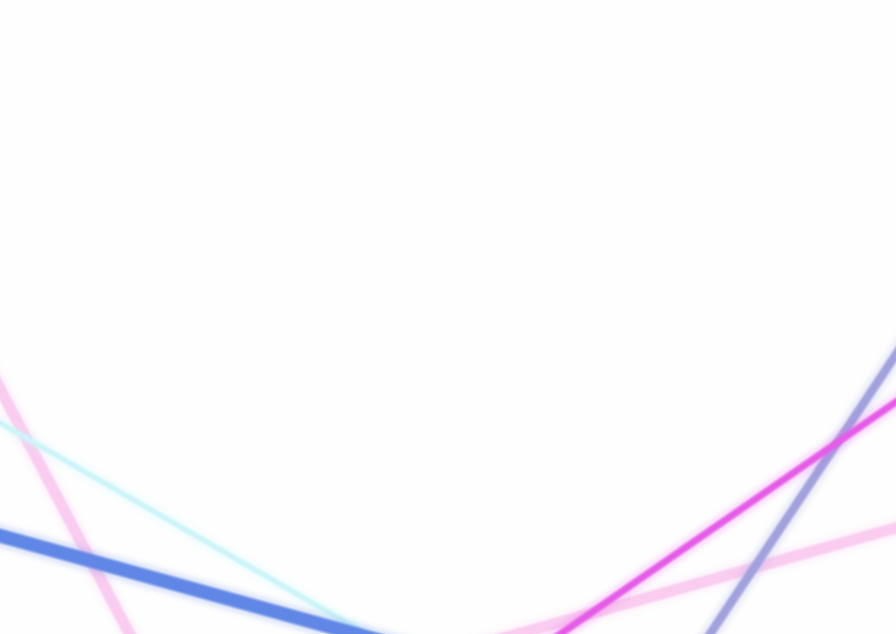
Write a WebGL 2 fragment shader that draws this background.

```glsl
#version 300 es
precision highp float;
// Soft coloured beams crossing the lower corners of a white field.
// Each beam is the distance to an infinite line, turned into a blurred
// core with a faint halo, then layered from back to front.

uniform vec2 u_resolution;
out vec4 fragColor;

// Perpendicular distance from p to the line through a and b
float lineDistance(vec2 p, vec2 a, vec2 b) {
    vec2 along = normalize(b - a);
    vec2 offset = p - a;
    return abs(offset.x * along.y - offset.y * along.x);
}

// Blend one beam of the given half width over the base colour
vec3 addBeam(vec3 base, vec2 p, vec2 a, vec2 b, float halfWidth, vec3 color) {
    float edge = lineDistance(p, a, b) - halfWidth;
    float core = 1.0 - smoothstep(-0.0045, 0.0045, edge);
    float reach = max(edge, 0.0) / 0.008;
    float halo = 0.2 * exp(-reach * reach);
    return mix(base, color, max(core, halo));
}

void main() {
    // Canvas height is one unit
    vec2 p = gl_FragCoord.xy / u_resolution.y;
    vec3 pink = vec3(0.975, 0.80, 0.94);
    vec3 color = vec3(0.997);

    // Left corner: pink, cyan, blue
    color = addBeam(color, p, vec2(0.0, 0.387), vec2(0.2044, 0.0), 0.0095, pink);
    color = addBeam(color, p, vec2(0.0, 0.333), vec2(0.578, 0.0), 0.0050, vec3(0.80, 0.96, 0.98));
    color = addBeam(color, p, vec2(0.0, 0.155), vec2(0.5617, 0.0), 0.0115, vec3(0.38, 0.53, 0.90));

    // Right corner: pink, violet, magenta
    color = addBeam(color, p, vec2(0.792, -0.007), vec2(1.414, 0.1676), 0.0095, pink);
    color = addBeam(color, p, vec2(1.120, 0.0), vec2(1.414, 0.442), 0.0075, vec3(0.63, 0.63, 0.87));
    color = addBeam(color, p, vec2(0.884, 0.0), vec2(1.414, 0.3665), 0.0062, vec3(0.90, 0.36, 0.91));

    fragColor = vec4(color, 1.0);
}
```
